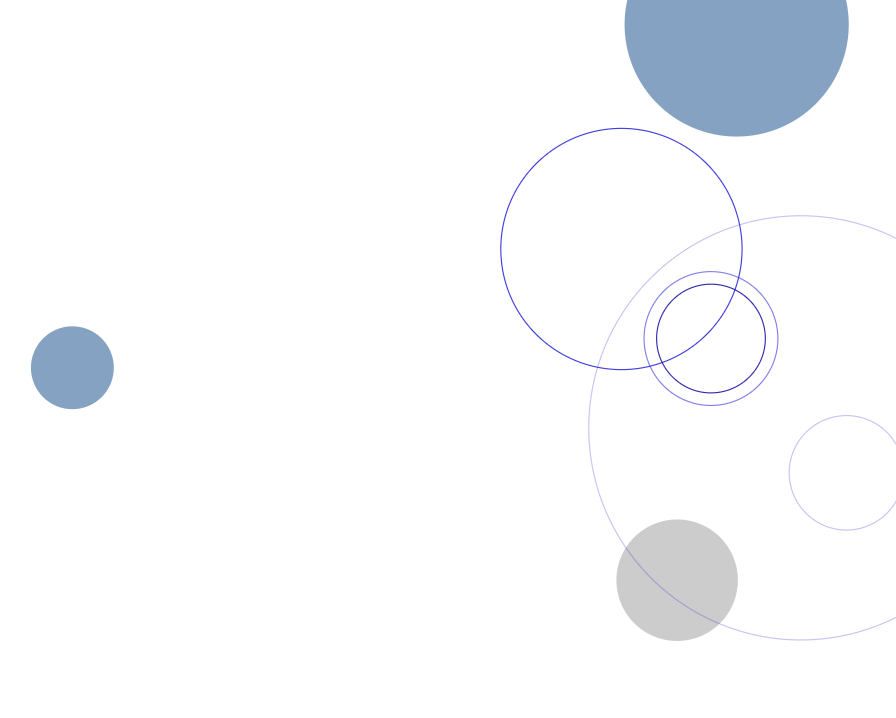
A Shadertoy shader for this background:

```glsl
// Draws a white field with flat blue and grey discs and thin overlapping blue rings.

// Colours
const vec3 PAPER = vec3(1.0);
const vec3 STEEL_BLUE = vec3(0.52, 0.635, 0.76);
const vec3 GREY = vec3(0.80);
const vec3 INK_BRIGHT = vec3(0.16, 0.14, 0.84);
const vec3 INK_DARK = vec3(0.08, 0.06, 0.62);

// Circles as centre x, centre y, radius, in units of canvas height
const vec3 DISC_TOP = vec3(1.0260, 0.9659, 0.1561);
const vec3 DISC_LEFT = vec3(0.1008, 0.4878, 0.0577);
const vec3 DISC_LOW = vec3(0.9431, 0.1919, 0.0846);
const vec3 RING_UPPER = vec3(0.8655, 0.6532, 0.1680);
const vec3 RING_OUTER = vec3(0.9902, 0.5285, 0.0932);
const vec3 RING_INNER = vec3(0.9902, 0.5285, 0.0757);
const vec3 RING_LARGE = vec3(1.1154, 0.4041, 0.2954);
const vec3 RING_SMALL = vec3(1.1789, 0.3415, 0.0797);

// Stroke width in canvas heights, and opacity of each stroke weight
const float STROKE = 0.0016;
const float STRONG = 0.88;
const float MEDIUM = 0.58;
const float FAINT = 0.27;

// Signed distance to a circle
float circleDistance(vec2 p, vec3 circle) {
    return length(p - circle.xy) - circle.z;
}

// Antialiased filled circle
float disc(vec2 p, vec3 circle, float pixel) {
    return clamp(0.5 - circleDistance(p, circle) / pixel, 0.0, 1.0);
}

// Share of the pixel covered by a thin stroke
float ring(vec2 p, vec3 circle, float pixel) {
    float d = circleDistance(p, circle);
    float outer = clamp(0.5 + (0.5 * STROKE - d) / pixel, 0.0, 1.0);
    float inner = clamp(0.5 + (-0.5 * STROKE - d) / pixel, 0.0, 1.0);
    return outer - inner;
}

void mainImage(out vec4 fragColor, in vec2 fragCoord) {
    float pixel = 1.0 / iResolution.y;
    vec2 p = fragCoord * pixel;
    vec3 color = PAPER;

    // Flat discs
    color = mix(color, STEEL_BLUE, disc(p, DISC_TOP, pixel));
    color = mix(color, STEEL_BLUE, disc(p, DISC_LEFT, pixel));
    color = mix(color, GREY, disc(p, DISC_LOW, pixel));

    // Thin rings, faintest first
    color = mix(color, INK_BRIGHT, FAINT * ring(p, RING_LARGE, pixel));
    color = mix(color, INK_BRIGHT, FAINT * ring(p, RING_SMALL, pixel));
    color = mix(color, INK_BRIGHT, MEDIUM * ring(p, RING_OUTER, pixel));
    color = mix(color, INK_BRIGHT, STRONG * ring(p, RING_UPPER, pixel));
    color = mix(color, INK_DARK, STRONG * ring(p, RING_INNER, pixel));

    fragColor = vec4(color, 1.0);
}
```
